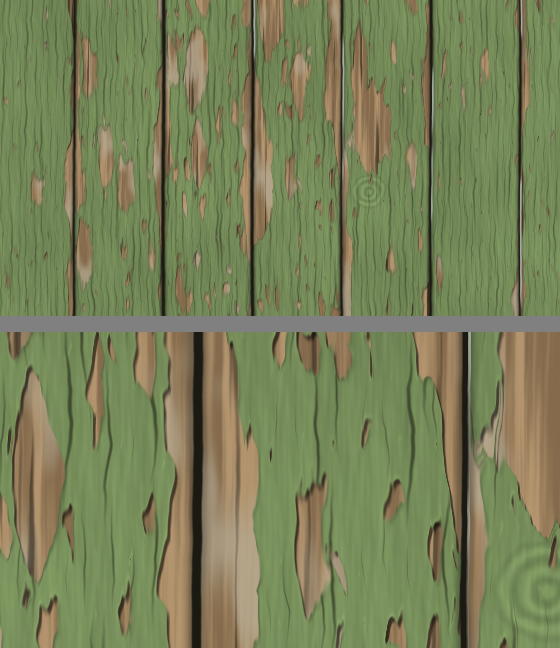
Top, the full canvas; bottom, a detail of the centre.
Write a WebGL 1 fragment shader that draws this texture.

```glsl
precision highp float;
uniform vec2 u_resolution;

#define PITCH 0.2821
#define FIRST_GAP 0.235
#define GAP_HALF 0.0045
#define PAINT vec3(0.46, 0.55, 0.35)
#define PAINT_DARK vec3(0.29, 0.34, 0.21)
#define WOOD vec3(0.52, 0.42, 0.30)
#define WOOD_LIGHT vec3(0.70, 0.58, 0.43)
#define WOOD_PALE vec3(0.71, 0.67, 0.58)
#define GAP_COLOR vec3(0.10, 0.10, 0.07)
#define KNOT vec2(1.169, 0.394)
#define BIG_PEEL vec2(1.175, 0.60)

float hash(vec2 p) {
  return fract(sin(dot(p, vec2(127.1, 311.7))) * 43758.5);
}

// Layered sines, roughly -1 to 1
float waves(vec2 p) {
  float sum = 0.0, amp = 0.5;
  for (int i = 0; i < 4; i++) {
    p = mat2(0.8, -0.6, 0.6, 0.8) * p * 1.9 + 1.7;
    sum += amp * sin(p.x + 1.3 * sin(p.y));
    amp *= 0.6;
  }
  return sum;
}

// Cellular distance to randomly sized ellipses, in canvas heights
float flakes(vec2 p, vec2 cell, float thin, float seed, float size) {
  vec2 q = p / cell, base = floor(q);
  float d = 9.0;
  for (int j = -1; j <= 1; j++) {
    for (int i = -1; i <= 1; i++) {
      vec2 c = base + vec2(float(i), float(j));
      vec2 center = 0.2 + 0.6 * vec2(hash(c + seed), hash(c + seed + 31.0));
      float h = hash(c + seed + 57.0);
      vec2 offset = (c + center - q) * vec2(thin, 1.0);
      d = min(d, length(offset) - size * h * h + 0.06);
    }
  }
  return d * cell.x / thin;
}

// Signed distance to bare wood: negative where paint is gone
float peel(vec2 p, float plank, float wear) {
  float seed = plank * 17.0;
  float tooth = waves(p * vec2(60.0, 10.0) + 5.0);
  vec2 q = p + vec2(0.011 * waves(p * vec2(25.0, 8.0) + seed), 0.03 * tooth);
  float d = flakes(q, vec2(0.075, 0.30), 1.0, seed, 0.66 * wear);
  d = min(d, flakes(q, vec2(0.032, 0.10), 1.0, seed + 5.0, 0.46 * wear));

  // Worn strips along both plank edges
  float left = q.x - FIRST_GAP - (plank - 1.0) * PITCH;
  float stripL = wear * (0.012 + 0.05 * waves(vec2(q.y * 2.0 + seed, plank)));
  float stripR = wear * (0.012 + 0.05 * waves(vec2(q.y * 2.0 - seed, 4.0)));
  d = min(d, min(left - stripL, PITCH - left - stripR));

  // One broad patch with a narrow tongue above it
  vec2 b = q - BIG_PEEL;
  d = min(d, length(b * vec2(1.0, 0.5)) - 0.066);
  return min(d, length((b - vec2(-0.04, 0.18)) * vec2(1.0, 0.2)) - 0.028);
}

void main() {
  vec2 p = gl_FragCoord.xy / u_resolution.y;
  float aa = 1.2 / u_resolution.y;
  p.x += 0.0015 * sin(p.y * 6.0) + 0.0008 * waves(p * vec2(2.0, 22.0));

  float row = (p.x - FIRST_GAP) / PITCH;
  float plank = floor(row) + 1.0;
  float fromMiddle = (plank - 2.4) / 1.5;
  float wear = 0.4 + 0.6 * exp(-fromMiddle * fromMiddle);

  // Bare wood: grain, weathering and fissures
  float grain = waves(p * vec2(90.0, 3.0) + plank);
  vec3 wood = mix(WOOD, WOOD_LIGHT, smoothstep(-0.7, 0.8, grain));
  float weathered = smoothstep(0.1, 0.8, waves(p * vec2(14.0, 4.0) + plank * 3.0));
  wood = mix(wood, WOOD_PALE, 0.7 * weathered);
  wood *= 1.0 - 0.45 * smoothstep(0.55, 0.9, waves(p * vec2(55.0, 1.5) + 9.0));

  // Paint: brushed relief, mottling and knot rings
  vec2 brush = vec2(60.0, 10.0);
  float relief = waves(p * brush) - waves((p + vec2(0.003, 0.004)) * brush);
  float r = length(p - KNOT) + 0.004 * waves(p * 25.0);
  float rings = sin(r * 330.0) * smoothstep(0.062, 0.045, r);
  vec3 paint = PAINT * (1.0 + 0.10 * relief + 0.05 * waves(p * vec2(4.0, 3.0)) + 0.09 * rings);

  // Cracks in the paint
  vec2 bent = p + vec2(0.005 * waves(p * vec2(8.0, 12.0)), 0.0);
  float crack = flakes(bent, vec2(0.024, 0.16), 6.0, plank * 13.0, 0.45 + 0.2 * wear);
  paint = mix(paint, PAINT_DARK * 0.75, 0.85 * (1.0 - smoothstep(-aa, aa, crack)));

  // Paint over wood, with a lifted lip and its cast shadow
  float d = peel(p, plank, wear);
  float above = peel(p + vec2(-0.003, 0.006), plank, wear);
  float lip = 1.0 - smoothstep(0.0, 0.005, d);
  paint = mix(paint, PAINT_DARK, lip * smoothstep(0.0, 0.006, d - above) * 0.7);
  paint *= 1.0 + 0.12 * lip * smoothstep(0.0, 0.006, above - d);
  wood *= 1.0 - 0.6 * smoothstep(-aa, 2.0 * aa, above);
  vec3 color = mix(wood, paint, smoothstep(-aa, aa, d));

  // Gaps between planks, some with a pale sliver on the right
  float gap = floor(row + 0.5);
  float side = (row - gap) * PITCH;
  float halfWidth = GAP_HALF * (0.7 + 0.6 * hash(vec2(gap, 3.0)));
  float edge = abs(side) - halfWidth;
  color *= 0.72 + 0.28 * smoothstep(0.0, 0.012, edge);
  color = mix(GAP_COLOR, color, smoothstep(-aa, aa, edge));
  float sliver = 1.0 - smoothstep(0.0008, 0.0008 + aa, abs(side - halfWidth));
  sliver *= step(1.5, gap) * smoothstep(-0.2, 0.3, waves(vec2(gap * 5.0, p.y * 2.5)));
  color = mix(color, vec3(0.76, 0.78, 0.76), 0.8 * sliver);

  gl_FragColor = vec4(color, 1.0);
}
```
